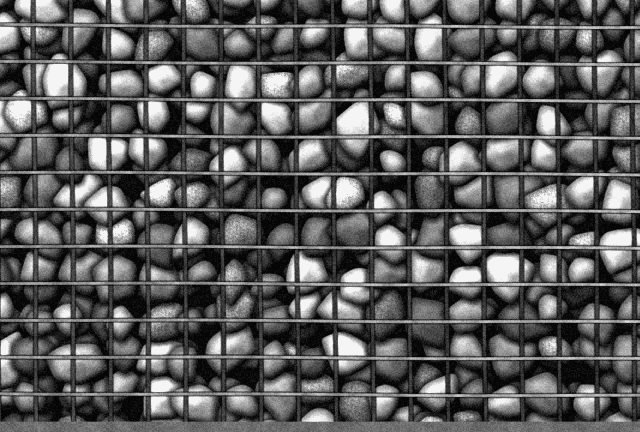
Give the GLSL for this texture, as a Shadertoy shader.

```glsl
const float TAU = 6.2832;
const vec2 MESH_STEP = vec2(0.0866, 0.0853);    // wire spacing, in canvas heights
const vec2 MESH_START = vec2(0.081, 0.089);     // first upright and first crossbar
const vec2 WIRE_HALF = vec2(0.0042, 0.0036);    // half widths of upright and crossbar
const float WIRE_SHADOW = 0.0045;
const float CROSSBAR_SLOPE = -0.0034;
const float UPRIGHT_LEAN = -0.008;
const float SILL_HEIGHT = 0.024;
const float BACK_CELL = 0.083;
const float FRONT_CELL = 0.092;
const int FACETS = 6;
const float ROUNDING = 15.0;
const float GRAIN_CELLS = 360.0;
const float GRAIN_AMOUNT = 0.11;
const vec2 LIGHT = vec2(-0.16, 0.30);
const float GAP_TONE = 0.035;

float hash(vec2 p) {
    vec3 q = fract(vec3(p.xyx) * 0.1031);
    q += dot(q, q.yzx + 33.33);
    return fract((q.x + q.y) * q.z);
}

mat2 rotation(float a) {
    return mat2(cos(a), sin(a), -sin(a), cos(a));
}

// Layered sines for blotches on stone and wear on wire
float mottle(vec2 p) {
    float sum = 0.0, weight = 0.5;
    for (int i = 0; i < 4; i++) {
        p = rotation(1.1) * p * 1.8 + 1.7;
        sum += weight * sin(p.x + 1.3 * sin(p.y)) * cos(p.y + sin(p.x));
        weight *= 0.65;
    }
    return sum;
}

// Rounded random polygon: xy is the outward slope, z the signed distance
vec3 pebble(vec2 p, vec2 id, float size) {
    mat2 turn = rotation(TAU * hash(id + 2.3));
    float stretch = mix(0.82, 1.2, hash(id + 5.9));
    p = turn * p * vec2(stretch, 1.0 / stretch);
    vec2 slope = vec2(0.0);
    float total = 0.0;
    for (int i = 0; i < FACETS; i++) {
        float k = float(i);
        float angle = TAU * (k + 0.7 * hash(id + k * 7.13)) / float(FACETS);
        float reach = size * mix(0.82, 1.2, hash(id.yx + k * 3.71 + 11.0));
        vec2 n = vec2(cos(angle), sin(angle));
        float w = exp(ROUNDING * (dot(p, n) - reach));
        slope += n * w;
        total += w;
    }
    return vec3((slope / total) * turn, log(total) / ROUNDING);
}

// Paints one layer of stones, each shading what lies beneath it
float stoneLayer(float tone, vec2 uv, float cell, float seed, float exposure) {
    vec2 p = uv / cell + seed;
    vec2 home = floor(p);
    float soft = max(0.02, 1.0 / (iResolution.y * cell));
    for (int j = -1; j <= 1; j++)
    for (int i = -1; i <= 1; i++) {
        vec2 id = home + vec2(i, j);
        vec2 jitter = vec2(hash(id + 0.37), hash(id + 9.41)) - 0.5;
        vec2 local = p - id - 0.5 - 0.5 * jitter;
        float size = mix(0.36, 0.59, hash(id + 4.7));
        vec3 s = pebble(local, id, size);
        float albedo = mix(0.42, 1.12, hash(id + 6.13));
        float dome = smoothstep(-0.02, 0.24, -s.z);
        float shade = mix(0.3, 0.88, dome) + dot(s.xy, LIGHT);
        float blotch = mottle(local * 4.0 + TAU * hash(id + 8.2));
        float speckle = step(0.82, hash(id + 3.3)) * mottle(local * 17.0 + id);
        float stone = exposure * albedo * shade * (1.0 + 0.13 * blotch + 0.3 * speckle);
        tone *= mix(0.28, 1.0, smoothstep(-0.02, 0.17, s.z));
        tone = mix(tone, max(stone, 0.0), 1.0 - smoothstep(-soft, soft, s.z));
    }
    return tone;
}

float stripeOffset(float x, float start, float spacing) {
    return (fract((x - start) / spacing + 0.5) - 0.5) * spacing;
}

// Lays a wire with a dark soft border over the stones
float wire(float tone, float offset, float halfWidth, float wireTone) {
    float d = abs(offset) - halfWidth;
    float soft = max(0.0011, 0.7 / iResolution.y);
    tone *= mix(0.3, 1.0, smoothstep(0.0, WIRE_SHADOW, d));
    float round_ = 0.72 + 0.28 * cos(1.5 * offset / halfWidth);
    return mix(tone, wireTone * round_, 1.0 - smoothstep(-soft, soft, d));
}

void mainImage(out vec4 fragColor, in vec2 fragCoord) {
    vec2 uv = fragCoord / iResolution.y;
    float across = fragCoord.x / iResolution.x;

    // Stones, deepest first
    float tone = stoneLayer(GAP_TONE, uv, BACK_CELL, 41.3, 0.62);
    tone = stoneLayer(tone, uv, FRONT_CELL, 17.6, 1.04);
    tone *= 1.06 - 0.14 * across + 0.12 * mottle(uv * 2.5);

    // Uprights, then the brighter crossbars in front
    vec2 bend = 0.0012 * sin(uv.yx * vec2(9.0, 7.0) + uv * 5.0);
    float x = uv.x + UPRIGHT_LEAN * (0.5 - uv.y) + bend.x;
    float y = uv.y - CROSSBAR_SLOPE * uv.x + bend.y;
    float wear = mottle(uv * 24.0);
    tone = wire(tone, stripeOffset(x, MESH_START.x, MESH_STEP.x), WIRE_HALF.x,
                0.29 - 0.08 * across + 0.09 * wear);
    tone = wire(tone, stripeOffset(y, MESH_START.y, MESH_STEP.y), WIRE_HALF.y,
                0.58 + 0.14 * across + 0.18 * wear);

    // Sill along the foot
    float sill = 1.0 - smoothstep(-0.002, 0.002, uv.y - SILL_HEIGHT);
    tone = mix(tone, 0.43 + 0.06 * wear, sill);

    // Film grain
    tone += GRAIN_AMOUNT * (hash(floor(uv * GRAIN_CELLS) + 0.5) - 0.5);
    fragColor = vec4(vec3(clamp(tone, 0.02, 0.96)), 1.0);
}
```
